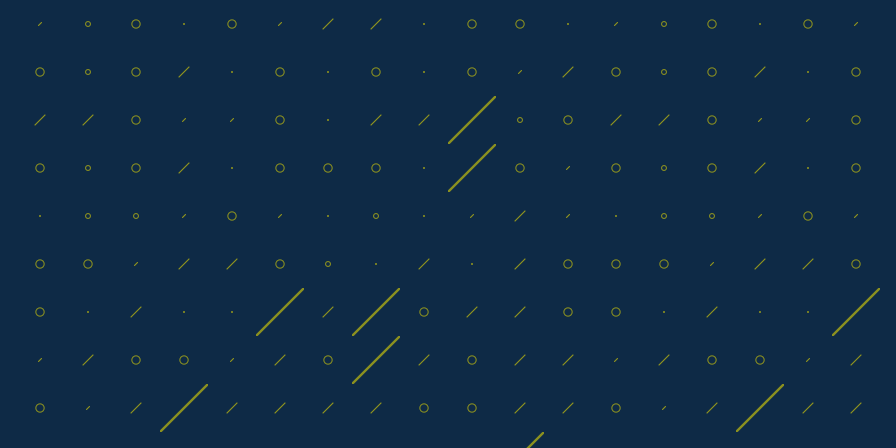
Give the GLSL for this pattern, as a WebGL 2 fragment shader.

```glsl
#version 300 es
precision highp float;
// Sparse grid of thin olive rings, dots and slanted strokes on navy, repeating every 12 cells.

uniform vec2 u_resolution;
out vec4 fragColor;

float hash(vec2 cell) {
    vec3 p = fract(cell.xyx * 0.1031);
    p += dot(p, p.yzx + 33.33);
    return fract((p.x + p.y) * p.z);
}

// Distance to a 45 degree stroke whose ends lie at +-extent on both axes
float strokeDistance(vec2 p, float extent) {
    vec2 q = abs(vec2(p.x + p.y, p.x - p.y)) * 0.70711;
    return length(vec2(max(q.x - extent * 1.41421, 0.0), q.y));
}

// Share of a pixel covered by a line of the given half width
float lineCoverage(float dist, float halfWidth, float pixel) {
    float overlap = min(dist + 0.5 * pixel, halfWidth) - max(dist - 0.5 * pixel, -halfWidth);
    return clamp(overlap / pixel, 0.0, 1.0);
}

// Long strokes: stepped pairs, a short diagonal and one stray
bool isLongStroke(vec2 cell) {
    bool pairs = mod(cell.y, 4.0) > 1.5 && cell.x == 10.0 - floor(cell.y / 2.0);
    bool diagonal = cell.y > 5.5 && mod(cell.y, 2.0) < 0.5 && cell.x + cell.y == 11.0;
    bool stray = cell == vec2(10.0, 9.0);
    return pairs || diagonal || stray;
}

void main() {
    // Square cells counted from the top left, 28/3 to the canvas height
    float rows = 28.0 / 3.0;
    float pixel = rows / u_resolution.y;
    vec2 grid = gl_FragCoord.xy * pixel;
    grid = vec2(grid.x - 1.0 / 3.0, rows - grid.y);
    vec2 cell = mod(floor(grid), 12.0);
    vec2 p = (fract(grid) - 0.5) * vec2(1.0, -1.0);

    // Weighted choice of mark
    float pick = hash(cell + 3.0);
    float dist;
    float halfWidth = 0.011;
    if (isLongStroke(cell)) {
        dist = strokeDistance(p, 0.495);
        halfWidth = 0.024;
    } else if (pick < 0.34) {
        dist = strokeDistance(p, 0.103);      // medium stroke
    } else if (pick < 0.51) {
        dist = strokeDistance(p, 0.03);       // short stroke
    } else if (pick < 0.62) {
        dist = length(p);                     // dot
        halfWidth = 0.021;
    } else if (pick < 0.72) {
        dist = abs(length(p) - 0.05);         // small ring
    } else {
        dist = abs(length(p) - 0.086);        // large ring
    }

    vec3 navy = vec3(0.055, 0.164, 0.275);
    vec3 olive = vec3(0.55, 0.57, 0.12);
    fragColor = vec4(mix(navy, olive, lineCoverage(dist, halfWidth, pixel)), 1.0);
}
```
